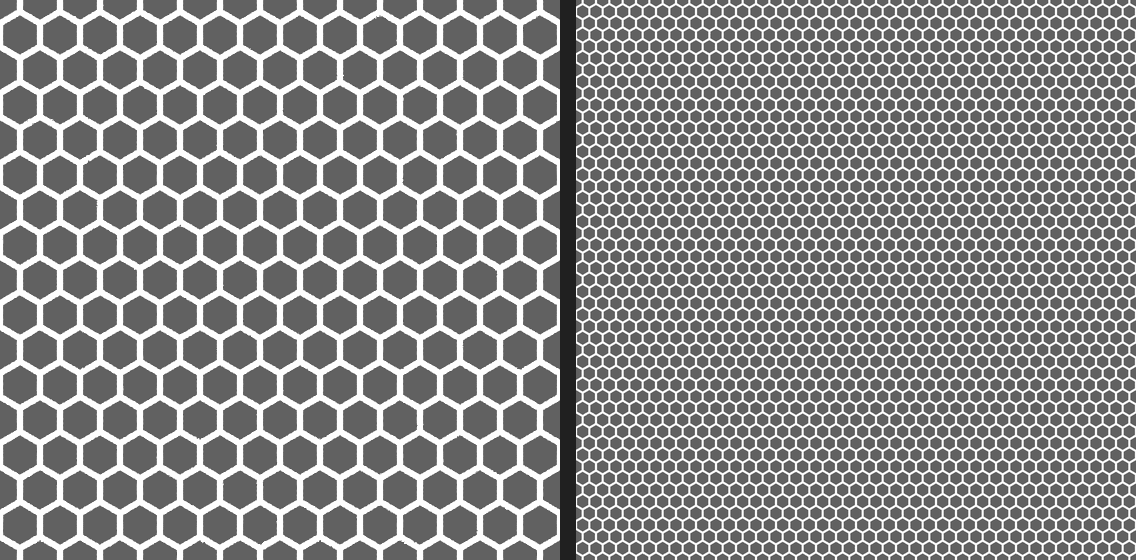
Left, the tile; right, the same tile 3 across and 3 down.
Reproduce this pattern procedurally as a WebGL 2 fragment shader.

```glsl
#version 300 es
precision highp float;
// Tiling honeycomb of grey hexagons with white joints and slightly rough edges.

uniform vec2 u_resolution;
out vec4 fragColor;

// Layout: whole repeats, so the canvas tiles (ROWS must be even)
const float COLUMNS = 14.0;
const float ROWS = 16.0;

// Sizes in units of one column width
const float JOINT_WIDTH = 0.16;
const float RIM_WIDTH = 0.035;
const float SLOPE_ROUGHNESS = 0.016;
const float SIDE_ROUGHNESS = 0.006;
const float CHIP_DEPTH = 0.035;

// Noise lattice cells across the canvas
const float GRAIN_CELLS = 256.0;
const float CHIP_CELLS = 48.0;
const vec2 CHIP_RANGE = vec2(0.36, 0.55);

const vec3 TILE_COLOR = vec3(0.38);
const vec3 RIM_COLOR = vec3(0.33);
const vec3 JOINT_COLOR = vec3(0.995);

const float TAU = 6.283185;
const float ROOT3 = 1.732051;

// Random unit vector for a lattice corner
vec2 cornerGradient(vec2 corner) {
    uvec2 k = uvec2(corner);
    uint h = k.x * 1597u + k.y * 51749u + 977u;
    h = (h ^ (h >> 15u)) * 73939u;
    h = (h ^ (h >> 13u)) * 95273u;
    h ^= h >> 16u;
    float angle = TAU * float(h & 65535u) / 65536.0;
    return vec2(cos(angle), sin(angle));
}

// Gradient noise that wraps after the given number of cells
float wrappedNoise(vec2 uv, float cells) {
    vec2 p = uv * cells;
    vec2 i = floor(p);
    vec2 f = p - i;
    vec2 lo = mod(i, cells);
    vec2 hi = mod(i + 1.0, cells);
    vec2 w = f * f * f * (f * (f * 6.0 - 15.0) + 10.0);
    float a = dot(cornerGradient(lo), f);
    float b = dot(cornerGradient(vec2(hi.x, lo.y)), f - vec2(1.0, 0.0));
    float c = dot(cornerGradient(vec2(lo.x, hi.y)), f - vec2(0.0, 1.0));
    float d = dot(cornerGradient(hi), f - 1.0);
    return mix(mix(a, b, w.x), mix(c, d, w.x), w.y);
}

// Offset from the nearest hexagon centre
vec2 hexOffset(vec2 p) {
    vec2 period = vec2(1.0, ROOT3);
    vec2 a = mod(p + 0.5 * period, period) - 0.5 * period;
    vec2 b = mod(p, period) - 0.5 * period;
    return dot(a, a) < dot(b, b) ? a : b;
}

void main() {
    vec2 uv = gl_FragCoord.xy / u_resolution;
    vec2 p = uv * vec2(COLUMNS, ROWS * 0.5 * ROOT3);
    float pixel = COLUMNS / min(u_resolution.x, u_resolution.y);

    // Signed distance to the pointy-top hexagon, negative inside
    vec2 q = abs(hexOffset(p));
    float side = q.x;
    float slope = dot(q, vec2(0.5, 0.5 * ROOT3));
    float edge = max(side, slope) - 0.5 * (1.0 - JOINT_WIDTH);

    // Fine ragged outline with a few deeper chips
    float grain = wrappedNoise(uv, GRAIN_CELLS);
    float chips = smoothstep(CHIP_RANGE.x, CHIP_RANGE.y, wrappedNoise(uv, CHIP_CELLS));
    float roughness = slope > side ? SLOPE_ROUGHNESS : SIDE_ROUGHNESS;
    edge += grain * (roughness + CHIP_DEPTH * chips);

    // Darker rim just inside the tile, then the joint
    vec3 tile = mix(RIM_COLOR, TILE_COLOR, smoothstep(0.0, RIM_WIDTH, -edge));
    float joint = clamp(edge / pixel + 0.5, 0.0, 1.0);
    fragColor = vec4(mix(tile, JOINT_COLOR, joint), 1.0);
}
```
